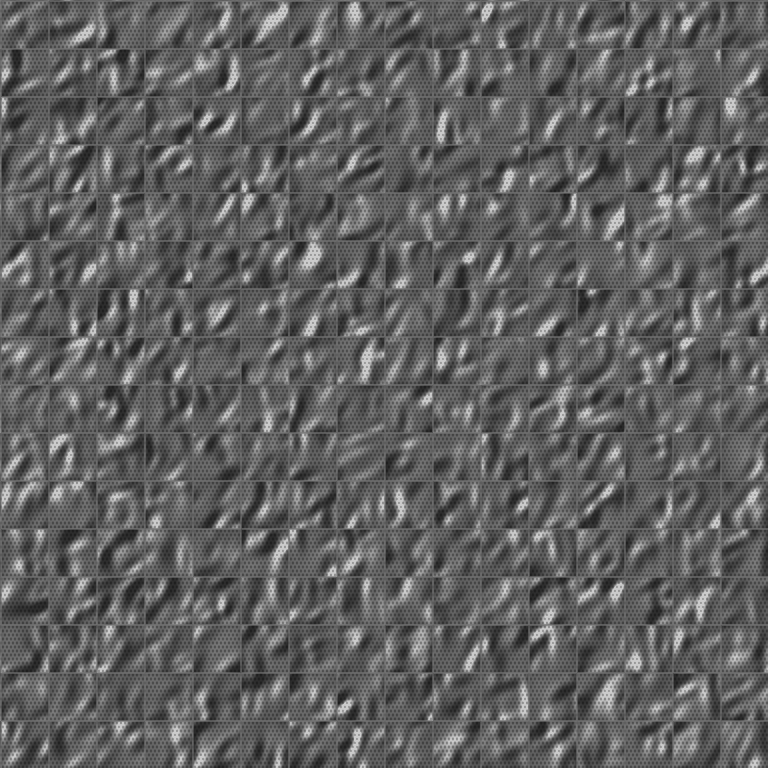
Give the GLSL for this pattern, as a WebGL 2 fragment shader.

```glsl
#version 300 es
precision highp float;

uniform vec2 u_resolution;
out vec4 fragColor;

const float TAU = 6.28319;
const float CELLS = 16.0;

vec3 hash3(vec3 p) {
    p = fract(p * vec3(0.1031, 0.1030, 0.0973));
    p += dot(p, p.yxz + 33.33);
    return fract((p.xxy + p.yxx) * p.zyx);
}

// Short oriented ripples scattered through one cell
float cellFolds(vec2 local, vec2 id) {
    float sum = 0.0;
    for (int i = 0; i < 9; i++) {
        vec3 place = hash3(vec3(id, float(i) + 1.0));
        vec3 form = hash3(vec3(id + 41.0, float(i) + 7.0));
        float angle = 1.05 + (place.z - 0.5) * 1.3;
        vec2 along = vec2(cos(angle), sin(angle));
        vec2 offset = local - mix(vec2(-0.05), vec2(1.05), place.xy);
        float u = dot(offset, along) / mix(0.18, 0.36, form.x);
        float v = dot(offset, vec2(along.y, -along.x));
        float envelope = exp(-u * u - v * v / 0.032);
        sum += envelope * cos(v * mix(7.0, 15.0, form.y) + TAU * form.z);
    }
    return sum;
}

// Gentle undulation that crosses the cell borders
float broadFolds(vec2 p) {
    p += 0.35 * sin(p.yx * vec2(1.7, 2.3) + vec2(0.4, 1.9));
    return sin(p.x * 4.1 - p.y * 2.6) * sin(p.x * 1.3 + p.y * 1.9 + 0.8)
         + 0.6 * sin(p.x * 6.7 - p.y * 3.1 + 2.0 * sin(p.y * 1.1));
}

// Staggered threads, twelve to a cell
float weave(vec2 p) {
    float stagger = cos(TAU * 12.0 * p.x) * sin(TAU * 6.0 * p.y);
    float rows = cos(TAU * 12.0 * p.y);
    return 0.24 * stagger + 0.09 * rows;
}

void main() {
    vec2 p = gl_FragCoord.xy / u_resolution * CELLS + vec2(-0.02, 0.02);
    vec2 pixel = CELLS / u_resolution;
    vec2 id = floor(p);
    vec2 local = p - id;

    // Folded cloth
    float strength = mix(0.4, 0.75, hash3(vec3(id + 19.0, 3.0)).x);
    float folds = strength * cellFolds(local, id) + 0.07 * broadFolds(p);
    vec2 edge = min(local, 1.0 - local);
    float nearest = min(edge.x, edge.y);
    float light = 0.375 * exp(clamp(folds, -0.85, 0.75));
    light *= 1.0 - 0.14 * exp(-nearest * 14.0);

    // Fine threads, faded when too small to resolve
    float detail = 1.0 - smoothstep(0.4, 0.65, 12.0 * max(pixel.x, pixel.y));
    float threads = weave(p) * detail;
    light *= 1.0 + threads;

    // Raised grid threads
    vec2 seam = 1.0 - smoothstep(vec2(0.018) - 0.5 * pixel, vec2(0.018) + 0.7 * pixel, edge);
    float seamTone = 0.43 + 0.12 * threads + 0.06 * folds;
    light = mix(light, seamTone, 0.75 * max(seam.x, seam.y));

    fragColor = vec4(vec3(clamp(light, 0.1, 0.8)), 1.0);
}
```
